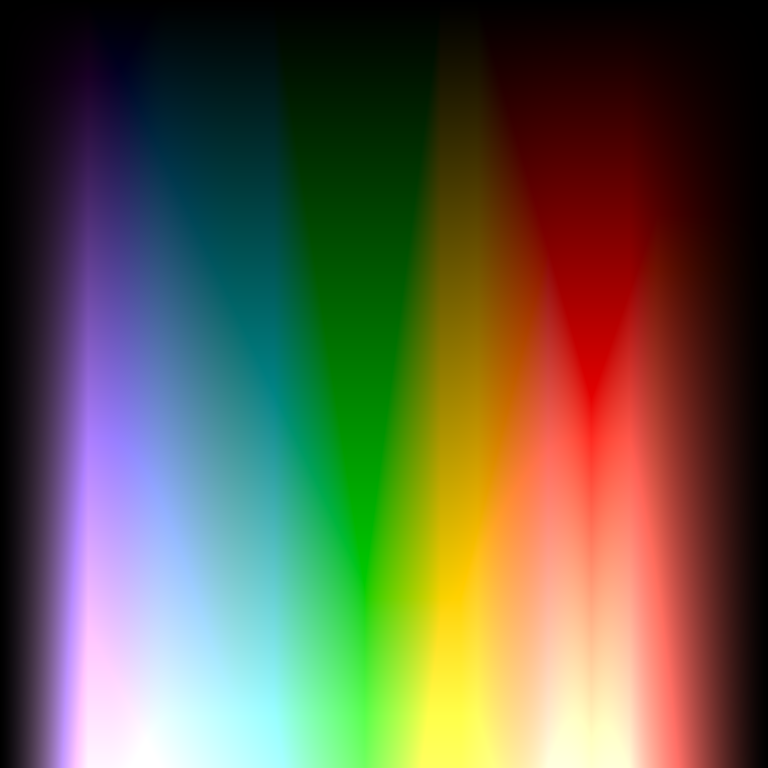
A WebGL 2 fragment shader for this background:

```glsl
#version 300 es
precision highp float;
// Draws a spectrum of soft light columns, dark above and washed out to white below.

#define LEFT_EDGE 0.115    // full strength starts here
#define RIGHT_EDGE 0.82    // full strength ends here
#define RED_CENTER 0.77    // tip of the pure red wedge
#define RED_TIP 0.52       // depth of that tip
#define BLUE_LIMIT 0.78    // deepest onset of blue
#define BASE_GAIN vec3(1.25, 1.08, 1.1)

uniform vec2 u_resolution;
out vec4 fragColor;

// Fade of the whole spectrum toward both sides
float sideFade(float x) {
    float left = pow(clamp(x / LEFT_EDGE, 0.0, 1.0), 1.4);
    float right = pow(clamp((1.0 - x) / (1.0 - RIGHT_EDGE), 0.0, 1.0), 1.4);
    return left * right;
}

// Depth at which each channel starts to glow
vec3 channelOnset(float x) {
    float offset = x - RED_CENTER;
    float side = step(0.0, offset);
    float wedge = RED_TIP - abs(offset) * mix(3.5, 2.8, side);

    float red = min((x - 0.115) * 2.12, (0.574 - x) * 7.7);
    float green = max(wedge, 0.28 * side);
    green = max(green, 0.1 * (1.0 - smoothstep(0.14, 0.22, x)));
    float blue = min((x - 0.357) * 6.5, BLUE_LIMIT + (0.6 - x) * 4.0);
    blue = max(min(blue, BLUE_LIMIT), max(wedge, 0.35 * side));
    return max(vec3(red, green, blue), 0.0);
}

// Strength of each channel across the spectrum
vec3 channelGain(float x) {
    float bump = (x - RED_CENTER) / 0.06;
    float warm = exp(-bump * bump);
    vec3 gain = BASE_GAIN + warm * vec3(0.0, 0.9, 0.4);
    gain.r += 0.6 * smoothstep(0.55, 0.75, x);
    gain.b += 0.75 * (1.0 - smoothstep(0.14, 0.32, x));
    gain.b *= mix(0.7, 1.0, smoothstep(0.03, 0.12, x));
    return gain;
}

void main() {
    vec2 uv = gl_FragCoord.xy / u_resolution;
    float depth = 1.0 - uv.y;

    // Late channels rise faster, early ones have a soft toe
    vec3 onset = channelOnset(uv.x);
    vec3 rise = pow(max(vec3(depth) - onset, 0.00001), 1.1 - 0.5 * onset);
    vec3 color = rise * channelGain(uv.x) * sideFade(uv.x);

    fragColor = vec4(clamp(color, 0.0, 1.0), 1.0);
}
```
